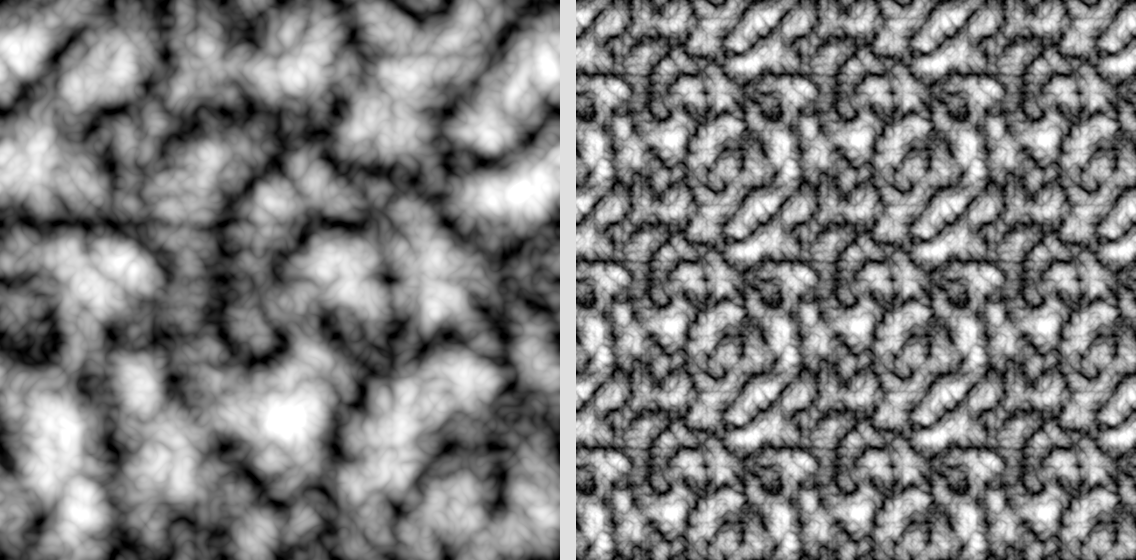
Left: one tile. Right: repeated 3 by 3.
Reproduce this texture map procedurally as a WebGL 1 fragment shader.

```glsl
precision highp float;
// Tiling greyscale turbulence: soft bright billows parted by dark winding veins.

uniform vec2 u_resolution;

// Sine-free hash of a lattice point and a layer seed to a unit gradient.
vec2 latticeGradient(vec2 cell, float seed) {
  vec3 q = fract(vec3(cell.xyx + seed * 17.3) * vec3(0.1031, 0.1030, 0.0973));
  q += dot(q, q.yzx + 33.33);
  return normalize(fract((q.xx + q.yz) * q.zy) - 0.5 + 1e-4);
}

// Contribution of one cell corner; the lattice wraps after `period` cells.
float corner(vec2 cell, vec2 local, vec2 offset, float period) {
  vec2 gradient = latticeGradient(mod(cell + offset, period), period);
  return dot(gradient, local - offset);
}

// Periodic gradient noise with quintic interpolation.
float gradientNoise(vec2 uv, float period) {
  vec2 p = uv * period;
  vec2 cell = floor(p);
  vec2 f = p - cell;
  vec2 w = f * f * f * (f * (f * 6.0 - 15.0) + 10.0);
  float low = mix(corner(cell, f, vec2(0.0, 0.0), period),
                  corner(cell, f, vec2(1.0, 0.0), period), w.x);
  float high = mix(corner(cell, f, vec2(0.0, 1.0), period),
                   corner(cell, f, vec2(1.0, 1.0), period), w.x);
  return mix(low, high, w.y);
}

// Sum of folded octaves; each fold is rounded to keep the creases soft.
float turbulence(vec2 uv) {
  float sum = 0.0;
  float amplitude = 1.0;
  float period = 5.0;
  for (int octave = 0; octave < 4; octave++) {
    float n = gradientNoise(uv, period);
    sum += amplitude * sqrt(n * n + 0.0005);
    amplitude *= 0.5;
    period *= 2.0;
  }
  return sum;
}

void main() {
  vec2 uv = gl_FragCoord.xy / u_resolution;

  // Tone curve: black veins, steep mid greys, gently compressed highlights.
  float height = max(turbulence(uv) - 0.08, 0.0);
  float grey = clamp(height * (2.25 - 0.95 * height), 0.0, 1.0);
  gl_FragColor = vec4(vec3(grey), 1.0);
}
```
